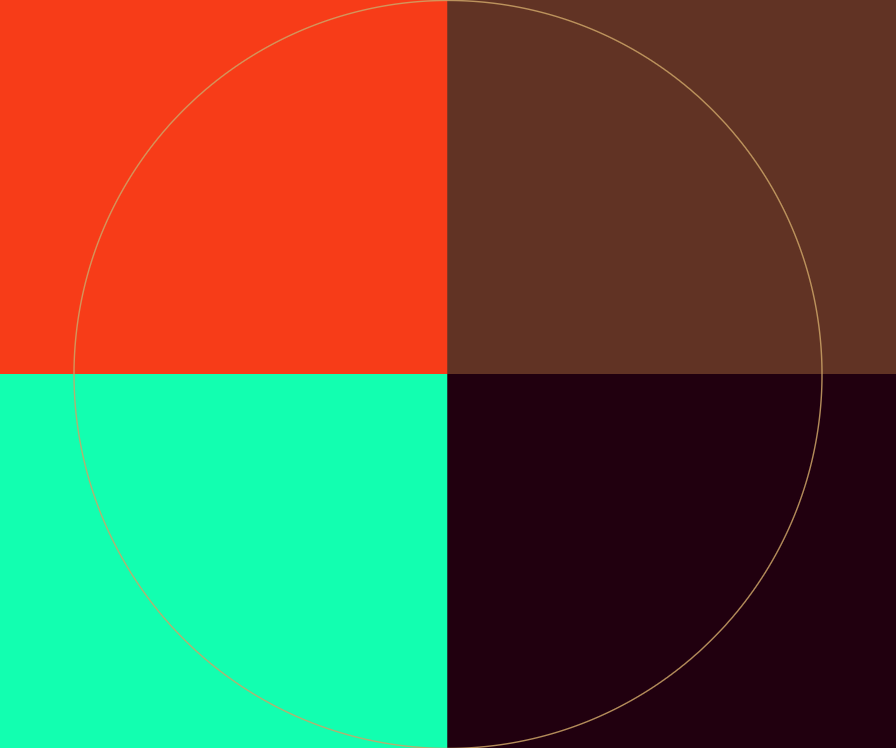
A WebGL 2 fragment shader for this background:

```glsl
#version 300 es
precision highp float;
// Four flat colour quadrants crossed by one hairline circle.

uniform vec2 u_resolution;
out vec4 outColor;

const vec3 RED = vec3(0.97, 0.235, 0.095);
const vec3 BROWN = vec3(0.38, 0.20, 0.14);
const vec3 MINT = vec3(0.07, 1.00, 0.69);
const vec3 PLUM = vec3(0.13, 0.00, 0.06);
const vec3 LINE_COLOR = vec3(0.80, 0.64, 0.40);

// Lengths are in canvas heights, measured from the canvas centre.
const vec2 CROSSING = vec2(-0.001, 0.0);
const vec2 CIRCLE_CENTER = vec2(0.0, -0.0006);
const float CIRCLE_RADIUS = 0.5;
const float LINE_WIDTH = 0.0019;
const float LINE_OPACITY = 0.85;

// Antialiased step: 0 below zero, 1 above, one pixel wide.
float edge(float dist, float pixel) {
    return clamp(dist / pixel + 0.5, 0.0, 1.0);
}

// Antialiased coverage of a thin circular outline.
float ring(vec2 p, float radius, float width, float pixel) {
    float dist = abs(length(p) - radius);
    float coverage = edge(0.5 * width - dist, pixel);
    return coverage * min(width / pixel, 1.0);
}

void main() {
    float pixel = 1.0 / u_resolution.y;
    vec2 p = (gl_FragCoord.xy - 0.5 * u_resolution) * pixel;

    // Quadrants
    float right = edge(p.x - CROSSING.x, pixel);
    float top = edge(p.y - CROSSING.y, pixel);
    vec3 upper = mix(RED, BROWN, right);
    vec3 lower = mix(MINT, PLUM, right);
    vec3 color = mix(lower, upper, top);

    // Hairline circle
    float line = ring(p - CIRCLE_CENTER, CIRCLE_RADIUS, LINE_WIDTH, pixel);
    color = mix(color, LINE_COLOR, line * LINE_OPACITY);

    outColor = vec4(color, 1.0);
}
```
